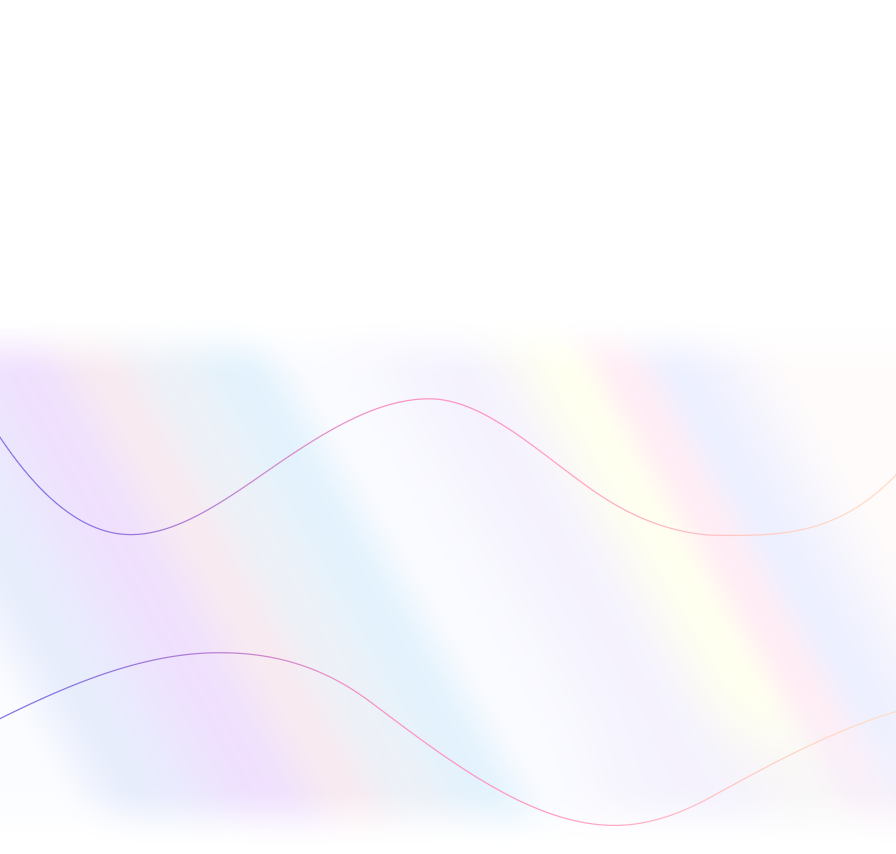
A Shadertoy shader for this background:

```glsl
// Soft pastel light bands slant across the lower part of a white canvas,
// with two thin waves over them. Bands blend colour stops along a slanted
// axis; waves are smooth cubic curves through a few knots.

const vec3 WHITE = vec3(1.0);
const vec3 LAVENDER = vec3(0.96, 0.95, 0.99);
const int STOPS = 12;
const int KNOTS = 7;

// Colour and position of each band along the slanted axis
const vec4 BANDS[STOPS] = vec4[](
    vec4(0.985, 0.99, 1.0, -0.22),
    vec4(0.91, 0.93, 0.99, -0.12),
    vec4(0.94, 0.88, 0.995, 0.026),
    vec4(0.97, 0.92, 0.945, 0.11),
    vec4(0.93, 0.945, 0.97, 0.18),
    vec4(0.89, 0.95, 0.99, 0.265),
    vec4(0.98, 0.985, 1.0, 0.345),
    vec4(0.96, 0.95, 0.995, 0.51),
    vec4(1.0, 1.0, 0.94, 0.63),
    vec4(1.0, 0.93, 0.96, 0.69),
    vec4(0.93, 0.94, 1.0, 0.75),
    vec4(1.0, 0.985, 0.985, 0.89));

// Knots of each wave: x, height, slope
const vec3 UPPER_WAVE[KNOTS] = vec3[](
    vec3(0.0, 0.488, -1.57), vec3(0.146, 0.374, 0.0),
    vec3(0.333, 0.473, 0.68), vec3(0.479, 0.533, 0.0),
    vec3(0.667, 0.422, -0.71), vec3(0.807, 0.373, 0.0),
    vec3(1.0, 0.444, 1.1));
const vec3 LOWER_WAVE[KNOTS] = vec3[](
    vec3(0.0, 0.1585, 0.52), vec3(0.1224, 0.2131, 0.343),
    vec3(0.245, 0.2357, 0.0), vec3(0.414, 0.1776, -0.79),
    vec3(0.686, 0.0335, 0.0), vec3(0.794, 0.067, 0.58),
    vec3(1.0, 0.1667, 0.31));

vec3 bandColor(vec4 stops[STOPS], float s) {
    vec3 color = stops[0].rgb;
    for (int i = 1; i < STOPS; i++)
        color = mix(color, stops[i].rgb, smoothstep(stops[i - 1].w, stops[i].w, s));
    return color;
}

// Cubic Hermite curve between two knots
float hermite(vec3 a, vec3 b, float x) {
    float span = b.x - a.x;
    float t = (x - a.x) / span;
    float r = 1.0 - t;
    return mix(a.y, b.y, t * t * (3.0 - 2.0 * t))
         + span * t * r * (a.z * r - b.z * t);
}

float waveHeight(vec3 knots[KNOTS], float x) {
    float y = knots[0].y;
    for (int i = 1; i < KNOTS; i++)
        if (x >= knots[i - 1].x) y = hermite(knots[i - 1], knots[i], x);
    return y;
}

// Coverage of a thin stroke, measured in canvas widths
float waveStroke(vec3 knots[KNOTS], vec2 uv, float aspect, float pixel) {
    float halfWidth = 0.0007;
    float stepX = 0.001;
    float y = waveHeight(knots, uv.x);
    float slope = (waveHeight(knots, uv.x + stepX) - y) / stepX * aspect;
    float dist = abs(uv.y - y) * aspect / sqrt(1.0 + slope * slope);
    float soft = 0.5 * pixel;
    return clamp((halfWidth + soft - dist) / pixel, 0.0, 1.0)
         * min(1.0, 2.0 * halfWidth / pixel + 0.1);
}

// Violet to pink to peach along the wave
vec3 strokeColor(float x) {
    vec3 violet = vec3(0.52, 0.45, 0.88);
    vec3 pink = vec3(1.0, 0.58, 0.76);
    vec3 peach = vec3(1.0, 0.86, 0.77);
    vec3 color = mix(violet, pink, smoothstep(0.03, 0.5, x));
    return mix(color, peach, smoothstep(0.5, 1.0, x));
}

void mainImage(out vec4 fragColor, in vec2 fragCoord) {
    vec2 uv = fragCoord / iResolution.xy;
    float aspect = iResolution.y / iResolution.x;
    float pixel = 1.0 / iResolution.x;

    // Slanted bands, calmer in the lower right corner
    float along = uv.x + 0.543 * (uv.y - 0.5765);
    vec3 color = bandColor(BANDS, along);
    float calm = smoothstep(0.6, 0.75, uv.x) * (1.0 - smoothstep(0.08, 0.2, uv.y));
    color = mix(color, LAVENDER, 0.6 * calm);

    // Soft fade to white above and below
    float fade = smoothstep(0.005, 0.08, uv.y) * (1.0 - smoothstep(0.556, 0.632, uv.y));
    color = mix(WHITE, color, fade);

    // Thin waves
    float stroke = max(waveStroke(UPPER_WAVE, uv, aspect, pixel),
                       waveStroke(LOWER_WAVE, uv, aspect, pixel));
    color = mix(color, strokeColor(uv.x), stroke);

    fragColor = vec4(color, 1.0);
}
```
